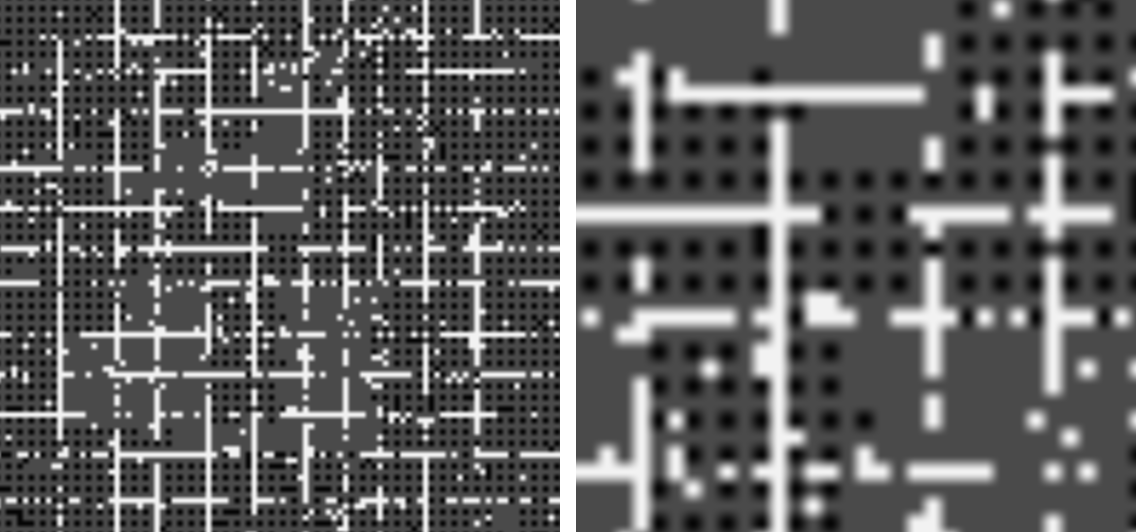
Left: the whole. Right: its middle third, enlarged.
Write a Shadertoy shader that draws this pattern.

```glsl
// Broken white grid of dashes and stray specks over a grey field of black dots
#define CELLS vec2(98.0, 93.0)
#define BASE 0.29
#define DOT 0.02
#define LIGHT 0.95
#define DASH_LENGTH 7.0
#define SOLID_SHARE 0.42
#define BROKEN_FILL 0.36
#define STRAY 0.014
#define RAGGED 2.5

// Uneven line positions, in cells from the left and from the top
const float COLUMNS[10] = float[10](10., 20., 27., 36., 44., 53., 60., 66., 74., 83.);
const float ROWS[12] = float[12](6., 12., 19., 29., 36., 43., 49., 58., 65., 72., 79., 87.);

// Areas without dots: left, top, right, bottom, in cells
const vec4 PLAIN[8] = vec4[8](
    vec4(45., 13., 53., 39.), vec4(18., 30., 53., 34.),
    vec4(29., 25., 53., 30.), vec4(21., 48., 36., 74.),
    vec4(11., 59., 36., 74.), vec4(31., 73., 66., 78.),
    vec4(49., 50., 64., 78.), vec4(9., 26., 16., 29.));

float hash(vec2 p) {
    vec3 q = fract(vec3(p.xyx) * 0.1031);
    q += dot(q, q.yzx + 33.33);
    return fract((q.x + q.y) * q.z);
}

vec2 gradient(vec2 p) {
    float angle = 6.2832 * hash(p + 71.0);
    return vec2(cos(angle), sin(angle));
}

float gradientNoise(vec2 p) {
    vec2 i = floor(p), f = fract(p);
    vec2 u = f * f * (3.0 - 2.0 * f);
    vec2 e = vec2(1.0, 0.0);
    float low = mix(dot(gradient(i), f), dot(gradient(i + e), f - e), u.x);
    float high = mix(dot(gradient(i + e.yx), f - e.yx),
                     dot(gradient(i + 1.0), f - 1.0), u.x);
    return mix(low, high, u.y);
}

// Solid runs alternate at random with loosely dotted runs
bool dashOn(float along, float line) {
    float run = hash(vec2(floor((along + line * 3.0) / DASH_LENGTH), line));
    float fill = run < SOLID_SHARE ? 0.97 : BROKEN_FILL;
    return hash(vec2(along + 17.0, line + 41.0)) < fill;
}

// Distance in cells to the nearest column and row line
vec2 lineDistance(vec2 cell) {
    vec2 d = vec2(100.0);
    for (int i = 0; i < 10; i++) d.x = min(d.x, abs(cell.x - COLUMNS[i]));
    for (int i = 0; i < 12; i++) d.y = min(d.y, abs(cell.y - ROWS[i]));
    return d;
}

bool isPlain(vec2 cell) {
    vec2 warp = vec2(gradientNoise(cell * 0.21), gradientNoise(cell * 0.21 + 50.0));
    vec2 p = cell + 0.5 + RAGGED * warp;
    for (int i = 0; i < 8; i++) {
        vec4 box = PLAIN[i];
        if (all(greaterThan(p, box.xy)) && all(lessThan(p, box.zw + 1.0))) return true;
    }
    return gradientNoise(cell * 0.13 + 9.0) > 0.42;
}

float cellShade(vec2 cell) {
    vec2 d = lineDistance(cell);

    // Dashed grid lines
    if (d.x < 0.5 && dashOn(cell.y, cell.x + 200.0)) return LIGHT;
    if (d.y < 0.5 && dashOn(cell.x, cell.y)) return LIGHT;

    // Stray specks, denser beside the lines and in clusters
    float crowd = 1.0 + 1.8 * gradientNoise(cell * 0.08 + 30.0);
    float nearLine = min(d.x, d.y) < 1.5 ? 3.5 : 1.0;
    if (hash(cell + 301.0) < STRAY * crowd * nearLine) return LIGHT;

    // Black dots on every second cell, with a few extra ones
    if (isPlain(cell)) return BASE;
    bool dotted = all(greaterThan(mod(cell, 2.0), vec2(0.5)));
    return dotted || hash(cell + 517.0) < 0.012 ? DOT : BASE;
}

void mainImage(out vec4 fragColor, in vec2 fragCoord) {
    vec2 uv = fragCoord / iResolution.xy;
    vec2 p = vec2(uv.x, 1.0 - uv.y) * CELLS - 0.5;

    // Soft blend between the four nearest cells
    vec2 i = floor(p);
    vec2 u = smoothstep(0.0, 1.0, fract(p));
    float top = mix(cellShade(i), cellShade(i + vec2(1.0, 0.0)), u.x);
    float bottom = mix(cellShade(i + vec2(0.0, 1.0)), cellShade(i + 1.0), u.x);
    fragColor = vec4(vec3(mix(top, bottom, u.y)), 1.0);
}
```
